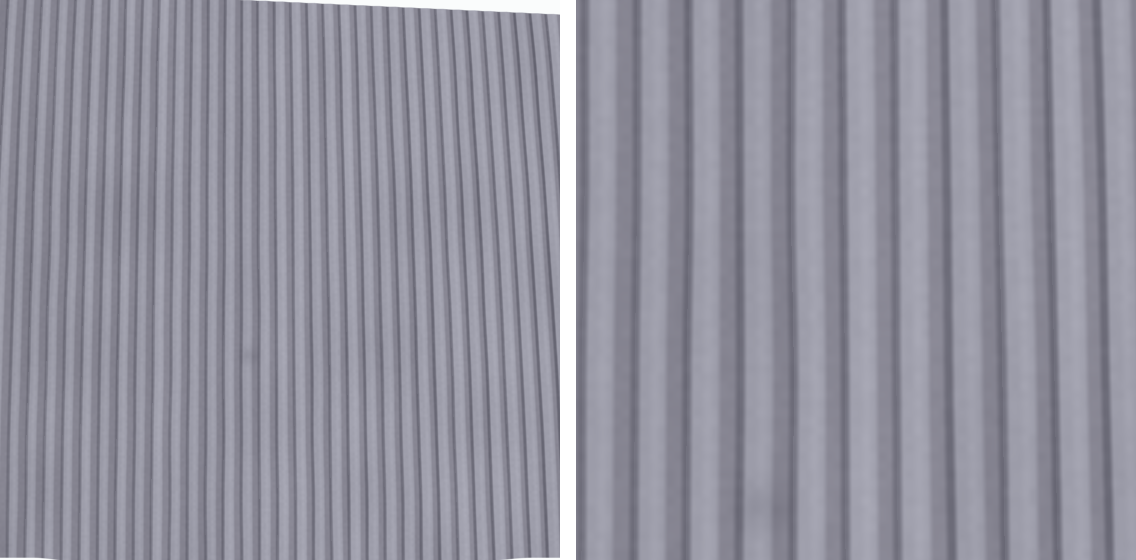
Left, the full canvas; right, a detail of the centre.
Write a three.js fragment shader that draws this texture.

```glsl
// Draws a grey ribbed sheet: upright grooves fanning out downward, with a slanted top edge.
varying vec2 vUv;

// Rib layout, in canvas units
const float FAN_CENTRE = 0.431;       // x of the one upright groove
const float PITCH_BOTTOM = 0.0322;    // rib spacing at the lower edge
const float PITCH_SHRINK = 0.0015;    // loss of spacing towards the top
const float SIDE_SQUEEZE = 0.045;     // tighter ribs at upper right

// Rib profile, as fractions of one rib
const float GROOVE_CORE = 0.02;
const float GROOVE_EDGE = 0.15;
const float FACE_END_LEFT = 0.54;     // where the lit face turns to shade
const float FACE_END_RIGHT = 0.70;
const float FACE_SOFT = 0.07;

// Sheet outline
const float TOP_START = 0.38;
const float TOP_SLOPE = 0.046;
const float BOTTOM_GAP = 0.004;
const float EDGE_SOFT = 0.0015;

// Wear
const float RIB_VARIATION = 0.022;
const float MOTTLE = 0.025;
const float GRAIN = 0.018;
const vec2 SMUDGE_POS = vec2(0.445, 0.365);
const float SMUDGE_SIZE = 0.014;
const float SMUDGE_DEPTH = 0.05;

const vec3 LIT = vec3(0.612, 0.612, 0.662);
const vec3 SHADE = vec3(0.525, 0.520, 0.570);
const vec3 GROOVE = vec3(0.395, 0.392, 0.442);
const vec3 BACKDROP = vec3(0.98, 0.99, 0.99);

float hash(vec2 p) {
  vec3 q = fract(vec3(p.xyx) * 0.1031);
  q += dot(q, q.yzx + 33.33);
  return fract((q.x + q.y) * q.z);
}

float noise(vec2 p) {
  vec2 i = floor(p);
  vec2 f = fract(p);
  f = f * f * (3.0 - 2.0 * f);
  float low = mix(hash(i), hash(i + vec2(1.0, 0.0)), f.x);
  float high = mix(hash(i + vec2(0.0, 1.0)), hash(i + vec2(1.0, 1.0)), f.x);
  return mix(low, high, f.y);
}

// Horizontal position counted in ribs; whole numbers are grooves
float ribCoord(vec2 uv) {
  float pitch = PITCH_BOTTOM - PITCH_SHRINK * (uv.y + uv.y * uv.y);
  float d = uv.x - FAN_CENTRE;
  return d / pitch * (1.0 + SIDE_SQUEEZE * uv.y * d);
}

vec3 ribColour(float rib, vec2 uv) {
  float f = fract(rib);
  float grooveId = floor(rib + 0.5);
  float fromGroove = abs(rib - grooveId);

  // Lit face with a faint bright ridge, then the shaded face
  float faceEnd = mix(FACE_END_LEFT, FACE_END_RIGHT, uv.x);
  float shaded = smoothstep(faceEnd - FACE_SOFT, faceEnd + FACE_SOFT, f);
  vec3 colour = mix(LIT, SHADE, shaded);
  float ridge = 1.0 - smoothstep(0.0, 0.17, abs(f - faceEnd + 0.20));
  colour += 0.022 * ridge;

  // Dark groove, deeper to the right
  float depth = mix(0.68, 1.0, uv.x) * mix(0.85, 1.0, hash(vec2(grooveId + 70.0, 3.0)));
  float groove = 1.0 - smoothstep(GROOVE_CORE, GROOVE_EDGE, fromGroove);
  colour = mix(colour, GROOVE, groove * depth);

  // Tone differs a little from rib to rib
  return colour + RIB_VARIATION * (hash(vec2(floor(rib) + 90.0, 11.0)) - 0.5);
}

void main() {
  vec2 uv = vUv;
  float wobble = 0.05 * (noise(vec2(uv.x * 30.0, uv.y * 9.0)) - 0.5);
  float rib = ribCoord(uv) + wobble;
  vec3 colour = ribColour(rib, uv);

  // Broad light, mottling, fine grain and a faint smudge
  colour *= 0.975 + 0.035 * smoothstep(0.0, 0.5, uv.x);
  colour += MOTTLE * (noise(uv * vec2(14.0, 8.0)) - 0.5);
  colour += GRAIN * (noise(uv * 190.0) - 0.5);
  vec2 smudge = (uv - SMUDGE_POS) / SMUDGE_SIZE;
  colour -= SMUDGE_DEPTH * exp(-dot(smudge, smudge));

  // Sheet outline: scalloped slanted top, thin gaps at the lower corners
  float scallop = 0.0015 * abs(fract(rib) - 0.5);
  float slant = max(uv.x - TOP_START, 0.0);
  float top = 1.0 + 2.0 * EDGE_SOFT - TOP_SLOPE * slant - scallop * step(TOP_START, uv.x);
  float corner = max(1.0 - smoothstep(0.06, 0.14, uv.x), smoothstep(0.85, 0.95, uv.x));
  float bottom = BOTTOM_GAP * corner - 2.0 * EDGE_SOFT * (1.0 - corner);
  float sheet = smoothstep(bottom - EDGE_SOFT, bottom + EDGE_SOFT, uv.y);
  sheet *= 1.0 - smoothstep(top - EDGE_SOFT, top + EDGE_SOFT, uv.y);

  gl_FragColor = vec4(mix(BACKDROP, colour, sheet), 1.0);
}
```
